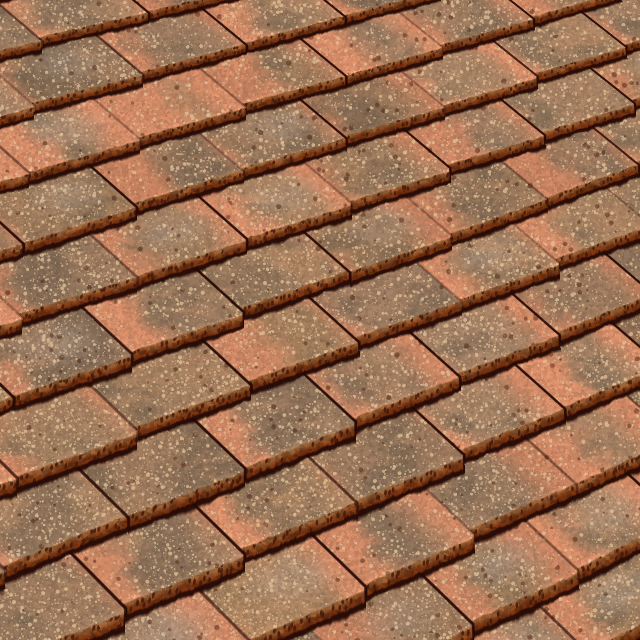
A three.js fragment shader for this texture:

```glsl
varying vec2 vUv;

const vec3 CLAY_GREY = vec3(0.585, 0.475, 0.375);
const vec3 CLAY_OLIVE = vec3(0.61, 0.48, 0.35);
const vec3 CLAY_ORANGE = vec3(0.79, 0.52, 0.385);
const vec3 SOOT = vec3(0.45, 0.37, 0.30);
const vec3 HAZE = vec3(0.68, 0.61, 0.55);
const vec3 GRIT = vec3(0.88, 0.76, 0.60);
const vec3 FACE_LIT = vec3(0.56, 0.35, 0.19);
const vec3 FACE_DEEP = vec3(0.43, 0.18, 0.055);
const vec3 CREVICE = vec3(0.26, 0.09, 0.03);
const vec3 SHADOW = vec3(0.13, 0.025, 0.01);

const float THICKNESS = 0.15;    // front face, in rows
const float JOINT_SKEW = 0.53;   // sideways run of a joint per row
const float JOINT_WIDTH = 0.010; // half width, in tiles
const float EDGE_SOFT = 0.016;
const float SHADOW_DEPTH = 0.065;

float hash(vec2 p) {
  return fract(sin(dot(p, vec2(127.1, 311.7))) * 4375.85);
}

// Cellular noise: distance to nearest point, random value of its cell
vec2 cells(vec2 p) {
  vec2 base = floor(p), best = vec2(9.0, 0.0);
  for (int y = -1; y <= 1; y++)
    for (int x = -1; x <= 1; x++) {
      vec2 id = base + vec2(float(x), float(y));
      vec2 point = id + vec2(hash(id), hash(id + 41.3));
      float d = distance(p, point);
      if (d < best.x) best = vec2(d, hash(id + 17.9));
    }
  return best;
}

float layeredSines(vec2 p) {
  float sum = 0.0, amp = 0.5;
  for (int i = 0; i < 5; i++) {
    sum += amp * sin(p.x + 1.4 * sin(p.y));
    p = mat2(0.8, -0.6, 0.6, 0.8) * p * 1.9 + 1.7;
    amp *= 0.62;
  }
  return sum;
}

// Perspective roof grid: x counts columns, y counts rows downward
vec2 roofGrid(vec2 uv) {
  float x = uv.x, y = 1.0 - uv.y, side = x - 0.456;
  float slope = (y + 0.275 * side) / (1.0 - 0.215 * side) - 0.46;
  float across = (x - 0.387) / (1.0 + 0.169 * (y - 0.469));
  return vec2(2.0 + 5.906 * across / (1.0 - 0.0891 * across),
              8.79 * slope / (1.0 + 0.2465 * slope));
}

// Column position along the tiles of one row
float tileColumn(vec2 g, float row) {
  return g.x + JOINT_SKEW * max(row - g.y, 0.0) + 0.07 * (hash(vec2(row, 5.0)) - 0.5);
}

// Height of the upper rim of a tile's front face
float rimHeight(vec2 g, float row) {
  float column = tileColumn(g, row);
  vec2 id = vec2(floor(column), row);
  float tilt = 0.05 + 0.07 * (hash(id + 3.1) - 0.5);
  return row - 0.02 + 0.07 * (hash(id + 8.7) - 0.5)
    + tilt * (fract(column) - 0.5) + 0.011 * layeredSines(vec2(g.x * 34.0, row));
}

float grit(vec2 p, float share) {
  vec2 c = cells(p);
  float radius = mix(0.12, 0.38, fract(c.y * 37.0));
  return step(1.0 - share, c.y) * (1.0 - smoothstep(radius - 0.1, radius + 0.14, c.x));
}

vec3 claySurface(vec2 local, vec2 id, vec2 uv) {
  float blotch = layeredSines(local * vec2(5.0, 4.0) + 40.0 * hash(id + 2.2));
  float x = local.x + 0.10 * blotch;

  // Fired grey heart with orange flanks
  float left = 0.75 * hash(id + 11.0) - 0.28;
  float right = 1.25 - 0.55 * hash(id + 23.0);
  float heart = smoothstep(left - 0.12, left + 0.22, x)
    * (1.0 - smoothstep(right - 0.20, right + 0.14, x));
  vec3 grey = mix(CLAY_GREY, CLAY_OLIVE, hash(id + 31.0));
  vec3 color = mix(CLAY_ORANGE, grey, heart * (0.88 + 0.12 * blotch));

  // Soot and pale weathering
  float soot = heart * smoothstep(-0.1, 0.9, blotch + hash(id + 47.0) - 0.35);
  color = mix(color, SOOT, 0.50 * soot);
  float haze = step(0.76, hash(id + 53.0)) * (1.0 - smoothstep(0.1, 0.42, distance(local, vec2(0.6, 0.5))));
  color = mix(color, HAZE, 0.5 * haze * (0.7 + 0.3 * blotch));
  color *= 0.96 + 0.10 * hash(id + 61.0) + 0.025 * layeredSines(uv * 75.0);

  // Fine grain and scattered grit
  color *= 0.92 + 0.16 * cells(uv * 240.0).y;
  float density = 0.20 + 0.12 * layeredSines(uv * 19.0) + 0.10 * heart;
  color = mix(color, GRIT, 0.75 * grit(uv * 125.0, density));
  color = mix(color, GRIT, 0.55 * grit(uv * 205.0 + 9.0, density));
  return mix(color, CREVICE, 0.45 * grit(uv * 92.0 + 31.0, 0.07));
}

void main() {
  vec2 g = roofGrid(vUv);

  // Upper row overlaps the one below it
  float row = floor(g.y);
  float gap = g.y - rimHeight(g, row) - THICKNESS;
  if (gap > 0.0) row += 1.0;
  else gap = 1.0;
  float column = tileColumn(g, row);
  vec2 id = vec2(floor(column), row);
  float drop = g.y - rimHeight(g, row);
  vec2 local = vec2(fract(column), drop + 1.0);

  vec3 color = claySurface(local, id, vUv);
  color *= 1.0 + 0.07 * smoothstep(-0.07, -0.015, drop);

  // Rough front face with notches
  float depth = drop / THICKNESS;
  vec3 face = mix(FACE_LIT, FACE_DEEP, smoothstep(0.05, 0.75, depth + 0.2 * layeredSines(g * 13.0)));
  face *= 0.82 + 0.36 * cells(vUv * 170.0).y;
  vec2 notch = cells(vec2(g.x * 25.0, depth * 1.5 + row * 7.0));
  face = mix(face, CREVICE, 0.85 * step(0.42, notch.y) * (1.0 - smoothstep(0.18, 0.45, notch.x)));
  face = mix(face, SHADOW, 0.85 * smoothstep(0.78, 1.0, depth));
  color = mix(color, face, smoothstep(-EDGE_SOFT, EDGE_SOFT, drop));

  // Side joints, some tight and some open
  float seam = floor(column + 0.5);
  float openness = smoothstep(0.1, 0.6, hash(vec2(seam, row) + 71.0));
  float joint = 1.0 - smoothstep(JOINT_WIDTH * 0.5, JOINT_WIDTH * 2.0, abs(column - seam));
  color = mix(color, SHADOW, joint * mix(0.3, 0.92, openness));

  // Shadow cast under the overlapping row
  float reach = SHADOW_DEPTH * (1.0 + 0.4 * layeredSines(vec2(g.x * 9.0, row * 3.0)));
  color = mix(color, SHADOW, 0.95 * (1.0 - smoothstep(reach * 0.4, reach * 1.2, gap)));

  gl_FragColor = vec4(color, 1.0);
}
```
